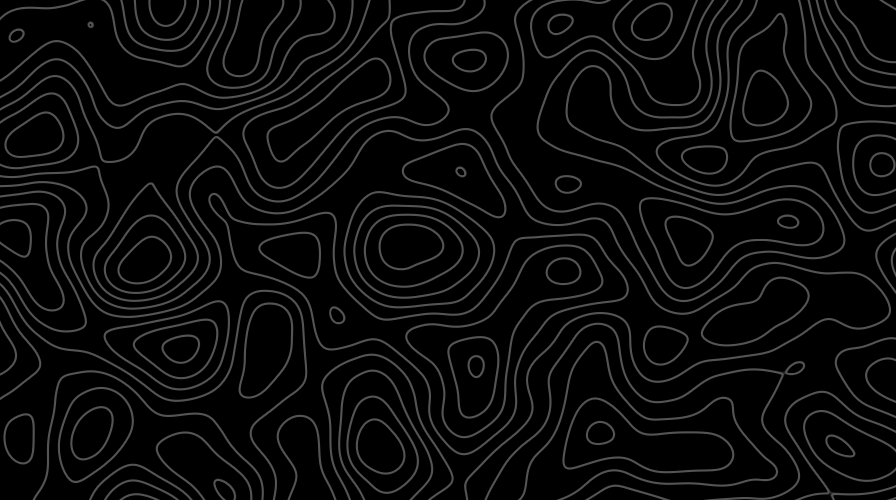
Reproduce this pattern procedurally as a Shadertoy shader.

```glsl
// Topographic contour lines: thin grey isolines of a smooth height field on black.
// The field is gradient noise in two octaves; each line keeps an even width
// because the level offset is divided by the local slope.

const vec3 BACKGROUND = vec3(0.0);
const vec3 LINE_COLOR = vec3(0.33);
const float LINE_WIDTH = 0.0042;      // fraction of canvas height
const float HILL_SCALE = 4.2;         // noise cells per canvas height
const float LEVELS_PER_UNIT = 7.6;    // contour levels per unit of height

// Integer hash giving a pair of values in 0..1
vec2 hash2(vec2 cell) {
    uvec2 q = uvec2(ivec2(cell)) * uvec2(1597u, 3812u + 1u);
    uint n = (q.x ^ q.y) * 73939u;
    n = (n ^ (n >> 15)) * 62089911u;
    n ^= n >> 13;
    n = n * 48271u + 12345u;
    n ^= n >> 16;
    return vec2(n & 0xffffu, n >> 16) / 65535.0;
}

// Unit slope at a lattice corner, dotted with the offset from that corner
float cornerSlope(vec2 cell, vec2 corner, vec2 local) {
    vec2 direction = normalize(hash2(cell + corner) * 2.0 - 1.0 + 1e-4);
    return dot(direction, local - corner);
}

float gradientNoise(vec2 p) {
    vec2 cell = floor(p);
    vec2 f = p - cell;
    vec2 u = f * f * f * (f * (f * 6.0 - 15.0) + 10.0);
    float low = mix(cornerSlope(cell, vec2(0, 0), f), cornerSlope(cell, vec2(1, 0), f), u.x);
    float high = mix(cornerSlope(cell, vec2(0, 1), f), cornerSlope(cell, vec2(1, 1), f), u.x);
    return mix(low, high, u.y);
}

mat2 rotation(float angle) {
    float c = cos(angle), s = sin(angle);
    return mat2(c, s, -s, c);
}

// Height of the terrain, measured in contour levels
float terrain(vec2 p) {
    vec2 q = rotation(0.45) * p * HILL_SCALE + vec2(17.3, 41.7);
    float hills = gradientNoise(q);
    float ripples = gradientNoise(rotation(0.9) * q * 1.7 + 23.5);
    return LEVELS_PER_UNIT * (hills + 0.24 * ripples);
}

// Approximate distance to the nearest contour line
float contourDistance(vec2 p, float stepSize) {
    float h = terrain(p);
    vec2 slope = vec2(terrain(p + vec2(stepSize, 0.0)) - h,
                      terrain(p + vec2(0.0, stepSize)) - h) / stepSize;
    return abs(fract(h) - 0.5) / max(length(slope), 1.5);
}

// Antialiased coverage of a stroke
float strokeCoverage(float dist, float width, float pixel) {
    return clamp((0.5 * width - dist) / pixel + 0.5, 0.0, 1.0);
}

void mainImage(out vec4 fragColor, in vec2 fragCoord) {
    float pixel = 1.0 / iResolution.y;
    vec2 p = fragCoord * pixel;
    float line = strokeCoverage(contourDistance(p, 0.001), LINE_WIDTH, pixel);
    fragColor = vec4(mix(BACKGROUND, LINE_COLOR, line), 1.0);
}
```
